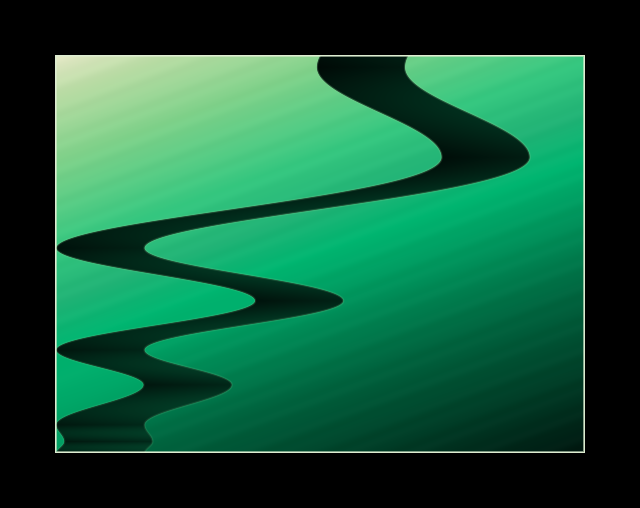
A Shadertoy shader for this background:

```glsl
// A winding dark ribbon over a slanted cream-to-green-to-black gradient,
// set in a thin pale frame on black. The ribbon's side is a chain of
// half cosine waves between turning points; its width is constant.

#define FRAME_MARGIN vec2(0.0872, 0.1098)
#define FRAME_LINE 0.0030
#define RIBBON_WIDTH 0.167
#define RIM_WIDTH 0.0016
#define RIM_STRENGTH 0.38
#define GRADIENT_AXIS vec2(0.321, 0.678)
#define LONG_SWEEP_SKEW 0.18
#define STREAK_STRENGTH 0.006

const vec3 FRAME_COLOR = vec3(0.87, 0.93, 0.82);
const vec3 RIM_COLOR = vec3(0.50, 0.81, 0.56);
const vec3 RIBBON_DARK = vec3(0.0, 0.035, 0.022);
const vec3 RIBBON_LIGHT = vec3(0.008, 0.24, 0.15);

// Turning points of the ribbon's left side, from top to bottom
const int TURNS = 10;
const vec2 turns[TURNS] = vec2[TURNS](
    vec2(0.730, -0.252), vec2(0.494, 0.029), vec2(0.730, 0.256),
    vec2(0.001, 0.485), vec2(0.377, 0.618), vec2(0.001, 0.742),
    vec2(0.166, 0.830), vec2(0.001, 0.931), vec2(0.016, 0.973),
    vec2(0.001, 1.003));

// Gradient stops: colour and position
const int STOPS = 8;
const vec4 stops[STOPS] = vec4[STOPS](
    vec4(0.90, 0.91, 0.78, 0.00), vec4(0.72, 0.86, 0.64, 0.07),
    vec4(0.50, 0.82, 0.54, 0.18), vec4(0.21, 0.78, 0.50, 0.33),
    vec4(0.13, 0.70, 0.46, 0.42), vec4(0.00, 0.71, 0.44, 0.50),
    vec4(0.00, 0.40, 0.25, 0.72), vec4(0.00, 0.09, 0.06, 1.00));

vec3 slopeColor(float s) {
    vec3 color = stops[0].rgb;
    for (int i = 1; i < STOPS; i++) {
        float t = clamp((s - stops[i - 1].w) / (stops[i].w - stops[i - 1].w), 0.0, 1.0);
        color = mix(color, stops[i].rgb, t);
    }
    return color;
}

// Returns the left side's x and how far the height is from a turn (0 to 1)
vec2 ribbonSide(float y) {
    vec2 side = vec2(turns[0].x, 0.0);
    for (int i = 1; i < TURNS; i++) {
        vec2 a = turns[i - 1];
        vec2 b = turns[i];
        if (y >= a.y) {
            float t = clamp((y - a.y) / (b.y - a.y), 0.0, 1.0);
            float skew = LONG_SWEEP_SKEW * smoothstep(0.4, 0.7, abs(a.x - b.x));
            t -= skew * t * (1.0 - t);
            side = vec2(mix(a.x, b.x, 0.5 - 0.5 * cos(3.14159 * t)), sin(3.14159 * t));
        }
    }
    return side;
}

void mainImage(out vec4 fragColor, in vec2 fragCoord) {
    // Panel coordinates: 0 to 1 inside the frame, y pointing down
    vec2 panel = (fragCoord / iResolution.xy - FRAME_MARGIN) / (1.0 - 2.0 * FRAME_MARGIN);
    panel.y = 1.0 - panel.y;
    vec2 panelSize = (1.0 - 2.0 * FRAME_MARGIN) * iResolution.xy / iResolution.y;
    float pixel = 1.0 / iResolution.y;

    // Signed distance to the ribbon, corrected for the slope of its side
    vec2 side = ribbonSide(panel.y);
    float slope = (ribbonSide(panel.y + 0.001).x - ribbonSide(panel.y - 0.001).x) / 0.002;
    slope *= panelSize.x / panelSize.y;
    float across = (panel.x - side.x) / RIBBON_WIDTH;
    float ribbon = (abs(across - 0.5) - 0.5) * RIBBON_WIDTH * panelSize.x;
    ribbon *= inversesqrt(1.0 + slope * slope);

    // Slanted gradient, falling off more slowly left of the ribbon
    float s = dot(panel, GRADIENT_AXIS);
    float leftPart = 1.0 - step(0.5, across);
    s -= 0.6 * leftPart * max(s - 0.50, 0.0);
    vec3 color = slopeColor(s);
    color += STREAK_STRENGTH * (sin(s * 170.0) + 0.5 * sin(s * 293.0 + panel.x * 5.0));

    // Ribbon shading: darkest at the turns and along the left side
    float light = 0.12 + 0.38 * side.y + 0.30 * clamp(across, 0.0, 1.0);
    light += 0.30 * panel.y - 0.12;
    vec3 ribbonColor = mix(RIBBON_DARK, RIBBON_LIGHT, clamp(light, 0.0, 1.0));
    color = mix(color, ribbonColor, smoothstep(0.5, -0.5, ribbon / pixel));

    // Fine pale rim, fading toward the bottom
    float rim = smoothstep(RIM_WIDTH + pixel, 0.0, abs(ribbon));
    color = mix(color, RIM_COLOR, rim * RIM_STRENGTH * (1.0 - 0.6 * panel.y));

    // Frame line and black surround
    vec2 edge = (abs(panel - 0.5) - 0.5) * panelSize;
    float outside = max(edge.x, edge.y);
    float halfLine = 0.5 * FRAME_LINE;
    float line = smoothstep(0.5, -0.5, (abs(outside) - halfLine) / pixel);
    color *= smoothstep(0.5, -0.5, outside / pixel);
    color = mix(color, FRAME_COLOR, line);
    fragColor = vec4(clamp(color, 0.0, 1.0), 1.0);
}
```
